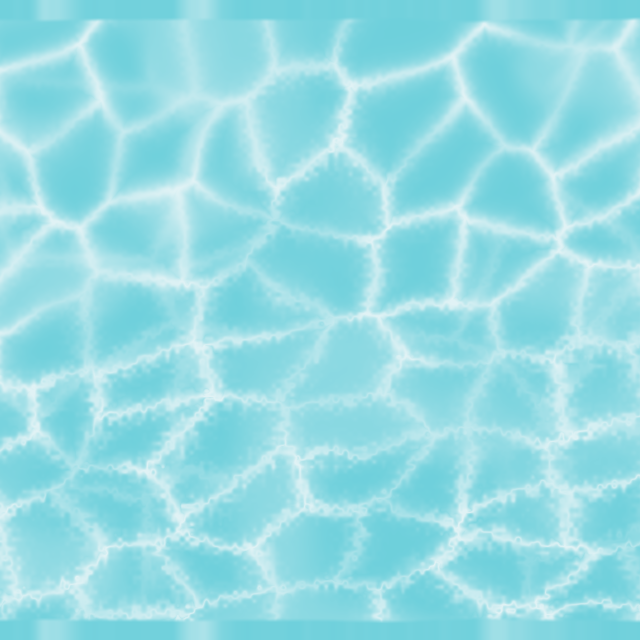
Reproduce this texture procedurally as a Shadertoy shader.

```glsl
// Pale light caustics on turquoise pool water: warped Voronoi cell borders
// glow softly, grainy noise frays them, and the upper and lower rims are
// smeared into vertical streaks.

#define WATER vec3(0.43, 0.815, 0.86)
#define FOAM vec3(0.88, 0.95, 0.96)
#define CELLS vec2(6.8, 10.6)   // cells across, and up at the lower rim
#define SQUEEZE 2.4             // how much the cells grow toward the top
#define GLOW_WIDTH 0.092        // falloff of a border, in cells
#define WARP 0.045              // bending of the borders
#define GRAIN_SIZE 0.0075
#define GRAIN_SHIFT 0.017
#define RIM 0.031               // height of the streaked rims

vec2 hash2(vec2 p) {
    vec3 q = fract(p.xyx * vec3(0.1031, 0.1030, 0.0973));
    q += dot(q, q.yzx + 33.33);
    return fract((q.xx + q.yz) * q.zy);
}

// Two independent channels of smooth value noise
vec2 noise2(vec2 p) {
    vec2 i = floor(p), f = fract(p);
    f = f * f * (3.0 - 2.0 * f);
    return mix(mix(hash2(i), hash2(i + vec2(1, 0)), f.x),
               mix(hash2(i + vec2(0, 1)), hash2(i + vec2(1, 1)), f.x), f.y);
}

vec2 cellPoint(vec2 cell) {
    return 0.08 + 0.84 * hash2(cell + 57.0);
}

// x: distance to the nearest cell border, y: closeness to a junction
vec2 cellBorders(vec2 p) {
    vec2 base = floor(p), f = fract(p), nearest = vec2(0.0);
    vec3 ranked = vec3(9.0);    // three smallest point distances
    for (int j = -2; j <= 2; j++)
    for (int i = -2; i <= 2; i++) {
        vec2 cell = vec2(i, j);
        vec2 r = cell + cellPoint(base + cell) - f;
        float d = length(r);
        if (d < ranked.x) {
            ranked = vec3(d, ranked.xy);
            nearest = r;
        } else if (d < ranked.y) {
            ranked = vec3(ranked.x, d, ranked.y);
        } else {
            ranked.z = min(ranked.z, d);
        }
    }
    float border = 9.0;
    for (int j = -2; j <= 2; j++)
    for (int i = -2; i <= 2; i++) {
        vec2 cell = vec2(i, j);
        vec2 r = cell + cellPoint(base + cell) - f;
        vec2 across = r - nearest;
        if (dot(across, across) > 1e-5)
            border = min(border, dot(0.5 * (r + nearest), normalize(across)));
    }
    return vec2(border, exp(-5.0 * (ranked.z - ranked.x)));
}

// Soft peak with an exponential skirt
float glow(float d, float width) {
    return exp(-(sqrt(d * d + 0.0012) - 0.025) / width);
}

float caustics(vec2 p) {
    // Grain is strongest low down and fades toward the calm upper middle
    vec2 broad = noise2(p * 4.0 + 11.0);
    float rough = mix(0.25, 1.0, 1.0 - smoothstep(0.4, 0.9, p.y + 0.6 * (broad.x - 0.5)));
    vec2 grain = noise2(p / GRAIN_SIZE) - 0.5;
    vec2 q = p + rough * GRAIN_SHIFT * grain;

    // Bend the plane and tilt it so that the borders rise to the right
    q += WARP * (noise2(p * 5.5 + 3.0) - 0.5) + 0.4 * WARP * (noise2(p * 14.0) - 0.5);
    q.y -= 0.16 * q.x;
    vec2 grid = vec2(q.x * CELLS.x, q.y * (CELLS.y - SQUEEZE * q.y));

    // Main net, with strength varying along the borders
    vec2 net = cellBorders(grid + 20.0);
    float strength = mix(0.6, 1.0, smoothstep(0.2, 0.65, noise2(p * 8.0 + 31.0).x));
    float light = strength * glow(net.x, GLOW_WIDTH * mix(0.85, 1.15, broad.y));
    light = min(light * (0.86 + 0.3 * net.y), 1.0);

    // Faint, thin second net
    float thin = glow(cellBorders(grid * 0.55 + 43.0).x, 0.035);
    thin *= 0.42 * smoothstep(0.3, 0.7, broad.y);

    // Cloudy haze and pale flecks beside the borders
    float haze = 0.26 * smoothstep(0.45, 0.95, noise2(p * vec2(7.0, 9.0) + 71.0).y);
    light *= 1.0 + 0.5 * rough * grain.y * (1.0 - light);
    return 1.0 - (1.0 - light) * (1.0 - thin) * (1.0 - haze);
}

// Vertical streaks shared by both rims
float streaks(float x) {
    float bands = smoothstep(0.48, 0.9, noise2(vec2(x * 13.0, 5.5)).x);
    float lines = noise2(vec2(x * 75.0, 9.5)).y;
    return 0.75 * bands + 0.22 * lines * (0.4 + bands);
}

void mainImage(out vec4 fragColor, in vec2 fragCoord) {
    vec2 p = fragCoord / iResolution.xy;
    float edge = RIM + 0.006 * (noise2(vec2(p.x * 16.0, 2.5)).x - 0.5);
    float inside = smoothstep(edge - 0.004, edge + 0.004, min(p.y, 1.0 - p.y));
    float light = mix(streaks(p.x), caustics(p), inside);
    fragColor = vec4(mix(WATER, FOAM, clamp(light, 0.0, 1.0)), 1.0);
}
```
